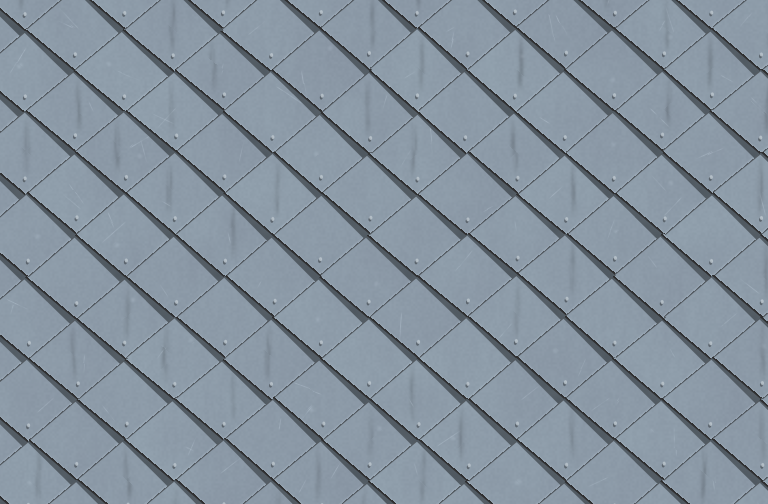
Reproduce this texture procedurally as a WebGL 1 fragment shader.

```glsl
precision highp float;
// Blue-grey diamond metal shingles with wedge shadows, rivets and light weathering.
uniform vec2 u_resolution;

float hash(vec2 p) {
  vec3 q = fract(vec3(p.xyx) * 0.1031);
  q += dot(q, q.yzx + 33.33);
  return fract((q.x + q.y) * q.z);
}

float noise(vec2 p) {
  vec2 i = floor(p), f = fract(p);
  f = f * f * (3.0 - 2.0 * f);
  return mix(mix(hash(i), hash(i + vec2(1, 0)), f.x),
             mix(hash(i + vec2(0, 1)), hash(i + vec2(1, 1)), f.x), f.y);
}

// Antialiased coverage where d is negative.
float cover(float d, float blur) {
  return 1.0 - smoothstep(-blur, blur, d);
}

void main() {
  vec2 uv = gl_FragCoord.xy / u_resolution;
  vec2 grid = uv * vec2(7.84, 6.137) - vec2(0.281, 0.792);
  float blur = 0.65 * length(vec2(7.84, 6.137) / u_resolution);

  // Diagonal lattice: x climbs to the upper right, y to the upper left.
  vec2 lattice = vec2(grid.x + grid.y, grid.y - grid.x) + 20.0;
  lattice += 0.05 * (vec2(noise(grid * 0.6 + 30.0), noise(grid * 0.6 + 70.0)) - 0.5);
  // Each sheet is hung slightly out of line.
  lattice.y += 0.035 * (hash(vec2(floor(lattice.x), floor(lattice.y + 0.5)) + 11.0) - 0.5);
  lattice.x += 0.055 * (hash(vec2(floor(lattice.x + 0.5), floor(lattice.y)) + 47.0) - 0.5);
  vec2 id = floor(lattice), f = fract(lattice);

  // Offset from the bottom tip, with one row as the unit.
  vec2 tip = 0.5 * vec2(1.2 * (f.x - f.y), f.x + f.y);
  vec2 world = grid * vec2(1.2, 1.0) + 40.0;

  // Painted metal: sheet tone, clouding and fine grain.
  float tone = 0.35 * hash(id + 5.0) + 0.45 * noise(world * 2.3)
             + 0.25 * noise(world * vec2(16.0, 4.0)) + 0.2 * (f.y - f.x);
  vec3 color = mix(vec3(0.535, 0.585, 0.64), vec3(0.565, 0.625, 0.675), tone);
  color += 0.018 * (noise(world * 38.0) - 0.5);

  // Vertical rain stains on some sheets.
  float stainX = tip.x - 0.25 * (hash(id + 21.0) - 0.5);
  float stain = exp(-stainX * stainX * 900.0) * smoothstep(0.15, 0.4, tip.y)
              * smoothstep(1.0, 0.6, tip.y) * step(0.6, hash(id + 33.0));
  color *= 1.0 - 0.11 * stain * (0.4 + noise(world * vec2(30.0, 5.0)));

  // Pale scratches at random angles.
  for (int i = 0; i < 2; i++) {
    vec2 seed = id + 61.0 + 17.0 * float(i);
    float angle = 0.4 + 2.4 * hash(seed);
    vec2 dir = vec2(cos(angle), sin(angle));
    vec2 d = tip - vec2(0.5 * (hash(seed + 3.0) - 0.5), 0.3 + 0.4 * hash(seed + 7.0));
    float across = abs(dot(d, vec2(-dir.y, dir.x)));
    float along = abs(dot(d, dir)) - 0.04 - 0.14 * hash(seed + 9.0);
    float scratch = cover(across - 0.004, blur) * cover(along, 0.03);
    color += 0.10 * scratch * step(0.62, hash(seed + 13.0)) * noise(world * 14.0);
  }

  // Small dull spots.
  vec2 spot = tip - vec2(0.4 * (hash(id + 81.0) - 0.5), 0.35 + 0.4 * hash(id + 83.0));
  color += 0.04 * cover(length(spot) - 0.025, 0.025) * step(0.75, hash(id + 87.0));

  // Rivet above the tip with its own small shadow.
  vec2 rivet = tip - vec2(0.02 * (hash(id + 91.0) - 0.5), 0.185);
  float dent = cover(length((rivet + vec2(0.012, 0.022)) * vec2(1.0, 0.75)) - 0.018, blur * 0.7);
  color = mix(color, vec3(0.29, 0.32, 0.35), 0.75 * dent);
  float head = cover(length(rivet * vec2(1.0, 0.8)) - 0.019, blur * 0.7);
  color = mix(color, vec3(0.73, 0.77, 0.80), 0.85 * head);

  // Worn pale lips on the two lower edges.
  color += 0.035 * cover(f.y - 0.025, blur) + 0.025 * cover(f.x - 0.02, blur);

  // Thin joint beneath the sheet to the upper left.
  float joint = cover(1.0 - f.y - 0.018, blur);
  color = mix(color, vec3(0.27, 0.29, 0.31), 0.8 * joint);

  // Shadow from the sheet to the upper right, widest at its raised tip.
  float lift = 0.02 * (hash(id + 101.0) - 0.5);
  float width = mix(0.135, 0.055, f.y) + lift;
  float shadow = cover(1.0 - f.x - width, blur);
  color = mix(color, vec3(0.31, 0.345, 0.375) + 0.03 * (noise(world * 9.0) - 0.5), 0.95 * shadow);
  float contact = cover(1.0 - f.x - 0.028, blur);
  color = mix(color, vec3(0.16, 0.155, 0.155), 0.85 * contact);

  gl_FragColor = vec4(color, 1.0);
}
```
